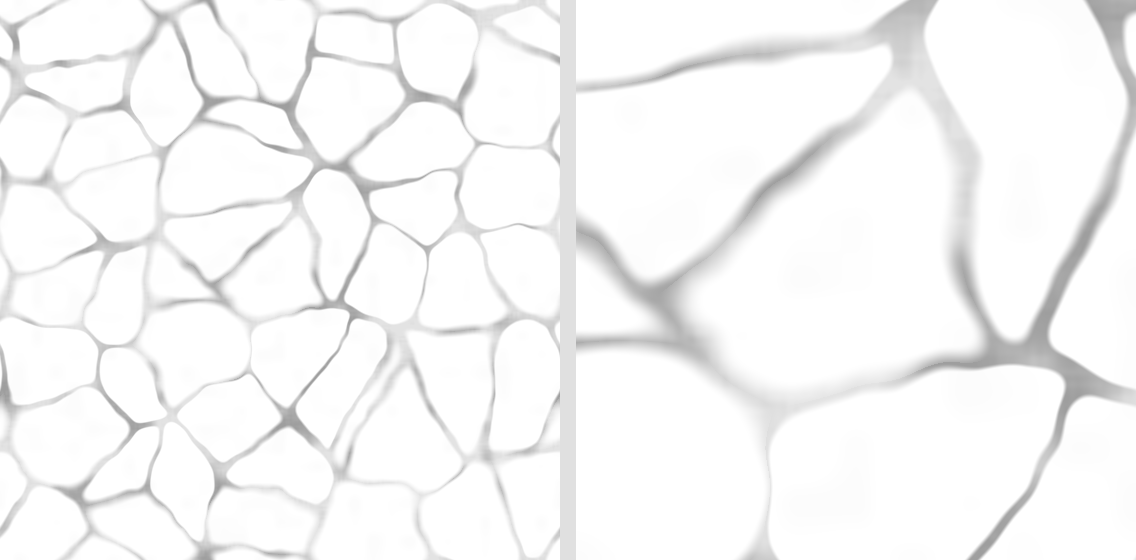
Left: the whole. Right: its middle third, enlarged.
Reproduce this texture map procedurally as a Shadertoy shader.

```glsl
// Tiling crazy paving: rounded white stones separated by soft grey joints.

const float CELLS = 7.0;          // stone sites along one side of the canvas
const float ROUNDING = 0.045;     // corner rounding, in cells
const float MAX_WEIGHT = 0.32;    // spread of stone sizes
const vec3 STONE = vec3(1.0);
const vec3 JOINT_DARK = vec3(0.62);
const vec3 JOINT_LIGHT = vec3(0.89);

vec3 hash3(vec2 p) {
    vec3 q = fract(p.xyx * vec3(0.1031, 0.1030, 0.0973) + 0.137);
    q += dot(q, q.yxz + 33.33);
    return fract((q.xxy + q.yzz) * q.zyx);
}

// Value noise that repeats after a whole number of lattice steps.
float noise(vec2 p, float period, float seed) {
    vec2 i = floor(p), f = fract(p);
    f = f * f * (3.0 - 2.0 * f);
    vec2 lo = mod(i, period) + seed, hi = mod(i + 1.0, period) + seed;
    return mix(mix(hash3(lo).x, hash3(vec2(hi.x, lo.y)).x, f.x),
               mix(hash3(vec2(lo.x, hi.y)).x, hash3(hi).x, f.x), f.y);
}

// Noise over the unit canvas with the given number of lattice steps.
float canvasNoise(vec2 uv, float steps, float seed) {
    return noise(uv * steps, steps, seed);
}

vec2 warp(vec2 uv, float steps, float seed) {
    return vec2(canvasNoise(uv, steps, seed), canvasNoise(uv, steps, seed + 57.0)) - 0.5;
}

// Site position in xy, size weight in z.
vec3 stoneSite(vec2 cell) {
    vec3 h = hash3(mod(cell, CELLS) + 11.0);
    return vec3(cell + h.xy, MAX_WEIGHT * h.z * h.z);
}

float power(vec2 p, vec3 site) {
    vec2 d = p - site.xy;
    return dot(d, d) - site.z;
}

// Smooth distance to the border of the stone under p; returns its cell too.
float stoneDistance(vec2 p, out vec2 stoneCell) {
    vec2 base = floor(p);
    float best = 1e5;
    for (int y = -2; y <= 2; y++)
    for (int x = -2; x <= 2; x++) {
        vec2 cell = base + vec2(x, y);
        float value = power(p, stoneSite(cell));
        if (value < best) { best = value; stoneCell = cell; }
    }
    vec3 own = stoneSite(stoneCell);
    float sum = 0.0;
    for (int y = -2; y <= 2; y++)
    for (int x = -2; x <= 2; x++) {
        vec2 cell = base + vec2(x, y);
        if (cell == stoneCell) continue;
        vec3 other = stoneSite(cell);
        float span = max(length(other.xy - own.xy), 0.05);
        float edge = (power(p, other) - best) / (2.0 * span);
        sum += exp(-edge / ROUNDING);
    }
    return -ROUNDING * log(max(sum, 1e-20));
}

// Patchy grey of the joints, with a faint woven grain.
vec3 jointColor(vec2 uv) {
    float patches = 0.65 * canvasNoise(uv, 16.0, 201.0) + 0.35 * canvasNoise(uv, 38.0, 233.0);
    float weave = canvasNoise(uv * vec2(1.0, 4.0), 64.0, 301.0)
                + canvasNoise(uv * vec2(4.0, 1.0), 64.0, 331.0) - 1.0;
    float light = smoothstep(0.15, 0.75, patches) + 0.1 * weave;
    return mix(JOINT_DARK, JOINT_LIGHT, clamp(light, 0.0, 1.0));
}

void mainImage(out vec4 fragColor, in vec2 fragCoord) {
    vec2 uv = fragCoord / iResolution.xy;
    float pixel = CELLS / iResolution.y;

    // Bend the straight borders, broadly and then finely.
    vec2 p = uv * CELLS + 0.16 * warp(uv, 14.0, 401.0) + 0.045 * warp(uv, 40.0, 503.0);

    vec2 stoneCell;
    float d = stoneDistance(p, stoneCell);

    // Joints vary in width; some stones have crisp rims, others fade out.
    float halfWidth = mix(0.004, 0.052, canvasNoise(uv, 13.0, 601.0));
    float blur = canvasNoise(uv, 11.0, 701.0) * 0.6 + hash3(mod(stoneCell, CELLS) + 83.0).y * 0.4;
    float softness = mix(0.008, 0.055, smoothstep(0.3, 0.85, blur)) + 0.5 * pixel;
    float joint = 1.0 - smoothstep(halfWidth - softness, halfWidth + softness, d);

    // Barely visible mottling on the stone faces.
    float mottle = smoothstep(0.6, 1.0, canvasNoise(uv, 30.0, 801.0));
    vec3 stone = STONE * (1.0 - 0.012 * mottle);

    fragColor = vec4(mix(stone, jointColor(uv), joint), 1.0);
}
```
